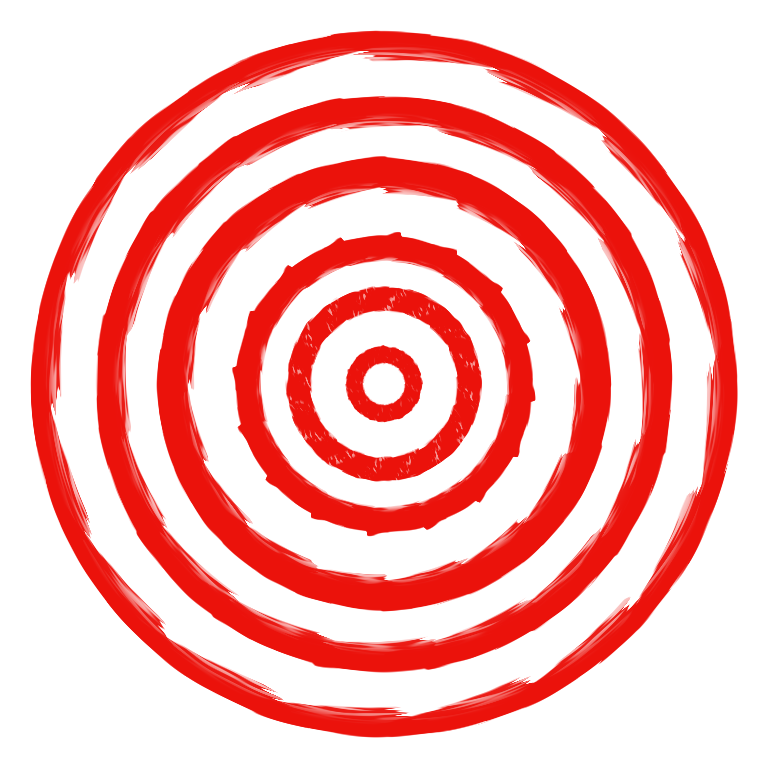
Reproduce this pattern procedurally as a WebGL 2 fragment shader.

```glsl
#version 300 es
precision highp float;

uniform vec2 u_resolution;
out vec4 fragColor;

const float TAU = 6.2831853;
const float STROKES = 16.0;
const vec3 PAPER = vec3(1.0);
const vec3 PAINT = vec3(0.92, 0.07, 0.045);

vec2 hashGradient(vec2 cell) {
    vec3 h = fract(cell.xyx * vec3(0.1031, 0.1030, 0.0973));
    h += dot(h, h.yzx + 33.33);
    float angle = TAU * fract((h.x + h.y) * h.z);
    return vec2(cos(angle), sin(angle));
}

float gradientNoise(vec2 p) {
    vec2 cell = floor(p);
    vec2 f = fract(p);
    vec2 w = f * f * f * (f * (f * 6.0 - 15.0) + 10.0);
    float a = dot(hashGradient(cell), f);
    float b = dot(hashGradient(cell + vec2(1, 0)), f - vec2(1, 0));
    float c = dot(hashGradient(cell + vec2(0, 1)), f - vec2(0, 1));
    float d = dot(hashGradient(cell + vec2(1, 1)), f - vec2(1, 1));
    return mix(mix(a, b, w.x), mix(c, d, w.x), w.y);
}

// One brush stroke: s runs clockwise along it, r is the distance from the centre.
float stroke(float s, float r, float id, float inner, float outer,
             float lift, float dry, float tick, float rough, float px) {
    float bristle = gradientNoise(vec2(s * 2.5 + id * 17.3, r * 270.0 + id * 5.7));
    float along = max(s, 0.0);

    // Edges: the inner side lifts away, the outer side may flick out at the start.
    float flick = smoothstep(-0.3, 0.0, s) * (1.0 - smoothstep(0.0, 0.05, s));
    float wave = gradientNoise(vec2(s * 2.0, id * 3.7 + 0.4));
    float low = inner + lift * along * along + rough * bristle;
    float high = outer + tick * flick + 0.005 * outer * wave + rough * bristle;
    float body = smoothstep(-px, px, r - low) * smoothstep(-px, px, high - r);

    // Ragged ends: outer bristles touch down first.
    float v = clamp((r - inner) / (outer - inner), 0.0, 1.0);
    float start = mix(0.0, -0.4, v) + 0.22 * bristle;
    float finish = 1.35 + 0.3 * bristle;
    float soft = px * STROKES / (TAU * r + px) + 0.01;
    body *= smoothstep(-soft, soft, s - start) * smoothstep(-soft, soft, finish - s);

    // Dry bristles let the paper through near the inner side.
    float wet = smoothstep(0.0, dry, v);
    float thread = smoothstep(-0.25, 0.15, bristle);
    return body * mix(0.25 + 0.7 * thread, 1.0, wet);
}

// A ring of overlapping strokes, returned as paint coverage.
float strokeRing(vec2 p, float inner, float outer, float phase, float lift,
                 float dry, float tick, float rough, float px) {
    float r = length(p);
    if (r < inner - 0.015 || r > outer + 0.015) return 0.0;
    float u = (phase - atan(p.y, p.x)) * STROKES / TAU;
    float bare = 1.0;
    for (float i = -1.0; i <= 1.0; i++) {
        float index = floor(u) + i;
        float id = mod(index, STROKES);
        bare *= 1.0 - stroke(u - index, r, id, inner, outer, lift, dry, tick, rough, px);
    }
    return 1.0 - bare;
}

// Slanted flecks of bare paper in a short-haired dab, repeated around the ring.
float flecks(vec2 p, float inner, float outer, float amount) {
    float r = length(p);
    float u = atan(p.y, p.x) * STROKES / TAU;
    float v = (r - inner) / (outer - inner);
    float grain = gradientNoise(p * mat2(0.9, 0.4, -0.4, 0.9) * vec2(300.0, 110.0));
    float seam = 0.5 + 0.5 * cos(TAU * (u + v * 0.6));
    return 1.0 - amount * smoothstep(0.5, 1.0, seam) * smoothstep(0.1, 0.4, grain);
}

void main() {
    float size = min(u_resolution.x, u_resolution.y);
    vec2 p = (gl_FragCoord.xy - 0.5 * u_resolution) / size;
    float px = 0.9 / size;

    // Rings from the centre outward.
    float paint = strokeRing(p, 0.0265, 0.0490, 0.00, 0.001, 0.10, 0.0008, 0.0020, px)
                * flecks(p, 0.0265, 0.0490, 0.2);
    paint += strokeRing(p, 0.0945, 0.1260, 0.10, 0.002, 0.08, 0.0005, 0.0030, px)
           * flecks(p, 0.0945, 0.1260, 0.55);
    paint += strokeRing(p, 0.1595, 0.1930, 0.288, 0.002, 0.28, 0.0055, 0.0015, px);
    paint += strokeRing(p, 0.2480, 0.2945, 0.00, 0.009, 0.38, 0.0010, 0.0020, px);
    paint += strokeRing(p, 0.3345, 0.3745, 0.157, 0.008, 0.50, 0.0020, 0.0020, px);
    paint += strokeRing(p, 0.4210, 0.4590, 0.026, 0.018, 0.65, 0.0005, 0.0025, px);

    fragColor = vec4(mix(PAPER, PAINT, clamp(paint, 0.0, 1.0)), 1.0);
}
```
